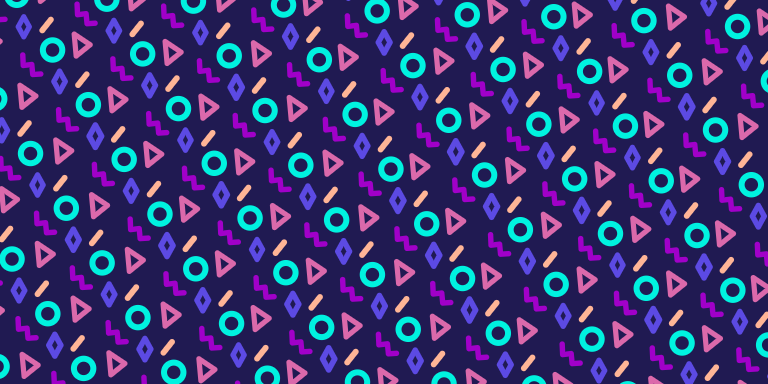
A WebGL 2 fragment shader for this pattern:

```glsl
#version 300 es
precision highp float;
// Retro confetti: rings, triangles, diamonds, zigzags and dashes on a slanted lattice over navy.
uniform vec2 u_resolution;
out vec4 fragColor;

float hash(vec2 p) {
    return fract(sin(dot(p, vec2(12.9898, 78.233))) * 43758.5453);
}

// Distance to the line from a to b
float segment(vec2 p, vec2 a, vec2 b) {
    vec2 ab = b - a;
    return length(p - a - ab * clamp(dot(p - a, ab) / dot(ab, ab), 0.0, 1.0));
}

float triangleLine(vec2 p) {
    vec2 top = vec2(-6.0, 10.7), tip = vec2(10.0, 0.0), foot = vec2(-4.0, -11.3);
    return min(segment(p, top, tip), min(segment(p, tip, foot), segment(p, foot, top)));
}

float zigzagLine(vec2 p) {
    vec2 kneeA = vec2(-8.5, -0.5), kneeB = vec2(0.0, 0.5), kneeC = vec2(1.0, -9.5);
    float upper = min(segment(p, vec2(-9.0, 10.0), kneeA), segment(p, kneeA, kneeB));
    float lower = min(segment(p, kneeB, kneeC), segment(p, kneeC, vec2(9.0, -9.0)));
    return min(upper, lower);
}

void paint(inout vec3 color, vec3 ink, float dist, float pixel) {
    color = mix(color, ink, clamp(0.5 - dist / pixel, 0.0, 1.0));
}

void main() {
    // The canvas is 384 design units tall
    float pixel = 384.0 / u_resolution.y;
    vec2 pos = gl_FragCoord.xy * pixel;

    // Slanted lattice, one group of five shapes per node
    mat2 lattice = mat2(90.1, -3.9, 35.8, -54.7);
    vec2 origin = vec2(50.0, 334.0);
    vec2 nearest = round(inverse(lattice) * (pos - origin));

    vec3 color = vec3(0.125, 0.102, 0.322);
    for (int j = -1; j <= 1; j++) {
        for (int i = -1; i <= 1; i++) {
            vec2 cell = nearest + vec2(i, j);

            // Each diagonal column sways a little off the lattice
            float sway = sin(1.5708 * cell.x + 0.7854);
            vec2 p = pos - origin - lattice * cell - vec2(0.8, 1.0) - sway * vec2(2.5, -1.4);

            // Ring
            paint(color, vec3(0.0, 0.95, 0.88), abs(length(p) - 9.7) - 3.0, pixel);

            // Triangle, loosely placed beside the ring
            vec2 jitter = vec2(hash(vec2(cell.x, 1.0)), hash(vec2(cell.x, 2.0))) - 0.5;
            paint(color, vec3(0.86, 0.41, 0.67),
                  triangleLine(p - vec2(28.8, 3.3) - jitter * vec2(5.0, 4.0)) - 2.6, pixel);

            // Diamond outline, slightly varied in size
            float size = 0.96 + 0.1 * hash(cell);
            vec2 d = abs(p - vec2(-28.8, 23.2)) / size;
            paint(color, vec3(0.36, 0.29, 0.89),
                  (segment(d, vec2(5.8, 0.0), vec2(0.0, 10.5)) - 2.7) * size, pixel);

            // Zigzag
            paint(color, vec3(0.63, 0.0, 0.79), zigzagLine(p - vec2(-20.8, -15.0)) - 2.7, pixel);

            // Dash
            vec2 reach = vec2(4.3, 5.4);
            paint(color, vec3(1.0, 0.71, 0.59),
                  segment(p - vec2(-6.0, 25.0), -reach, reach) - 2.9, pixel);
        }
    }
    fragColor = vec4(color, 1.0);
}
```
